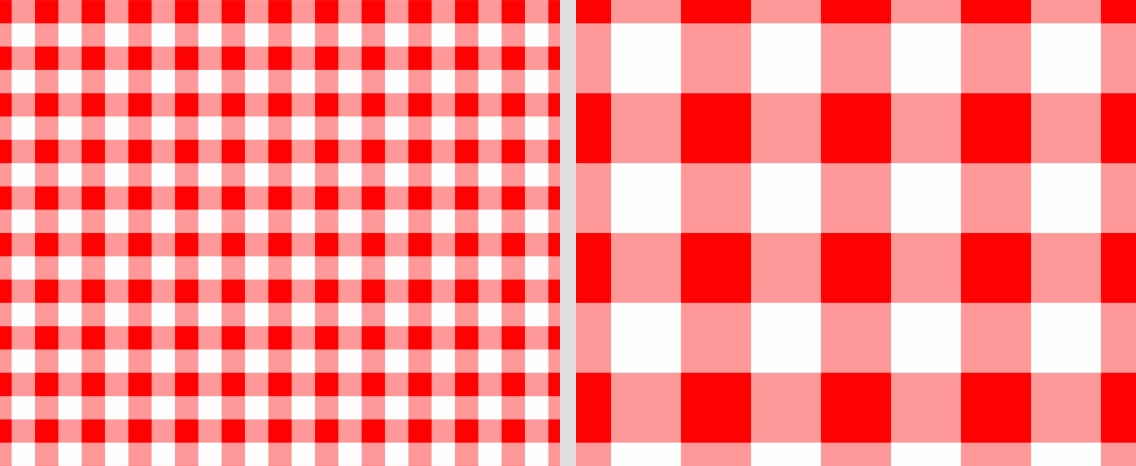
Left: the whole. Right: its middle third, enlarged.
Write a Shadertoy shader that draws this pattern.

```glsl
// Gingham check: red bands cross in both directions on white cloth.
// Each axis is a repeating stripe; where one band covers the cloth it is pink,
// and where two bands overlap it is full red.

const vec2 REPEATS = vec2(12.0, 10.0);     // checks across and down
const vec2 BAND_CENTRE = vec2(0.0, 0.75);  // position of the band in its period
const float BAND_WIDTH = 0.5;              // share of the period

const vec3 WHITE = vec3(1.0, 0.998, 0.998);
const vec3 PINK = vec3(1.0, 0.595, 0.6);
const vec3 RED = vec3(0.995, 0.002, 0.002);

// Coverage (0..1) of a band that repeats once per unit, with edges of given softness.
float bandCoverage(float position, float centre, float width, float softness) {
    float fromCentre = abs(fract(position - centre + 0.5) - 0.5);
    return clamp(0.5 + (0.5 * width - fromCentre) / softness, 0.0, 1.0);
}

// Colour of the cloth under an upright and a level band.
vec3 ginghamColour(float upright, float level) {
    vec3 onWhite = mix(WHITE, PINK, upright);
    vec3 onPink = mix(PINK, RED, upright);
    return mix(onWhite, onPink, level);
}

void mainImage(out vec4 fragColor, in vec2 fragCoord) {
    vec2 position = fragCoord / iResolution.xy * REPEATS;
    vec2 softness = 1.2 * REPEATS / iResolution.xy;  // just over one sample wide

    float upright = bandCoverage(position.x, BAND_CENTRE.x, BAND_WIDTH, softness.x);
    float level = bandCoverage(position.y, BAND_CENTRE.y, BAND_WIDTH, softness.y);

    fragColor = vec4(ginghamColour(upright, level), 1.0);
}
```
